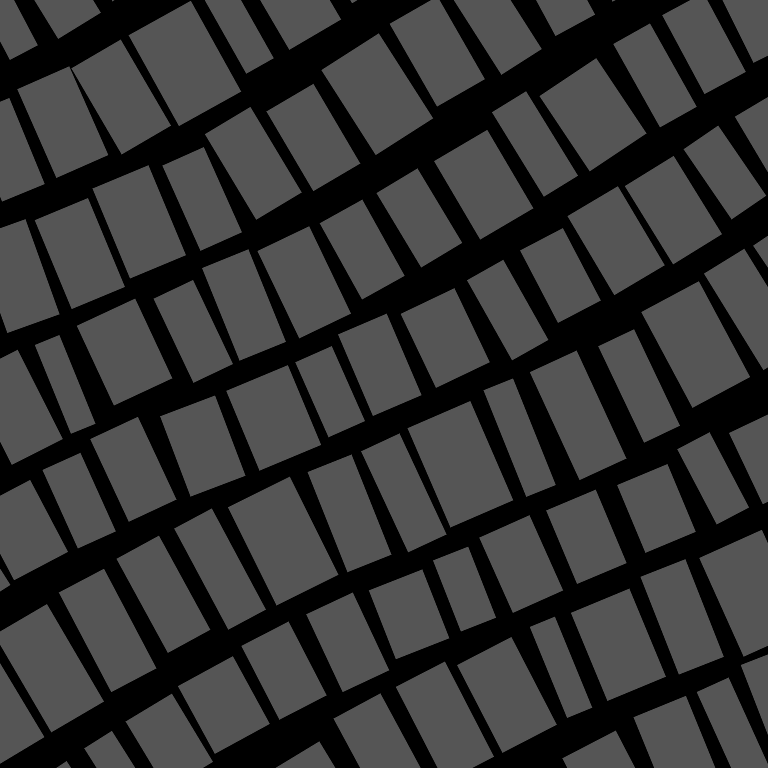
A Shadertoy shader for this pattern:

```glsl
// Slanted, gently bending rows of grey blocks split by black lanes.

const vec3  BLOCK_COLOR = vec3(0.333);
const vec3  LANE_COLOR  = vec3(0.0);
const float ROW_ANGLE   = 0.48;    // rise of the rows, in radians
const vec2  PITCH       = vec2(0.086, 0.161); // mean block spacing along and across rows
const vec2  JITTER      = vec2(0.36, 0.16);   // spread of block and row borders, in pitches
const vec2  GAP_MIN     = vec2(0.007, 0.027); // narrowest gaps between blocks and rows
const vec2  GAP_MAX     = vec2(0.031, 0.045); // widest gaps
const float SHIFT       = 0.012;   // scatter of blocks across their row
const float TILT        = 0.10;    // scatter of block direction, in radians
const float BEND        = 0.018;   // height of the row waves
const float BEND_FREQ   = 5.0;
const float EDGE_PIXELS = 0.75;    // width of the smoothed edge

float hash(vec2 p) {
    vec3 q = fract(vec3(p.xyx) * 0.1031);
    q += dot(q, q.yzx + 33.33);
    return fract((q.x + q.y) * q.z);
}

vec2 rotate(vec2 p, float angle) {
    float c = cos(angle), s = sin(angle);
    return vec2(c * p.x + s * p.y, c * p.y - s * p.x);
}

float boxDistance(vec2 p, vec2 halfSize) {
    vec2 d = abs(p) - halfSize;
    return length(max(d, 0.0)) + min(max(d.x, d.y), 0.0);
}

// Height of the row wave (x) and its slope (y)
vec2 rowBend(float x, float row) {
    float phase = BEND_FREQ * x + 0.55 * row;
    return BEND * vec2(sin(phase), BEND_FREQ * cos(phase));
}

float rowBorder(float row) {
    return (row + JITTER.y * (hash(vec2(row, 71.0)) - 0.5)) * PITCH.y;
}

float rowOffset(float row) {
    return hash(vec2(row, 37.0)) * PITCH.x;
}

float blockBorder(float column, float row) {
    float jitter = JITTER.x * (hash(vec2(column, row) + 113.0) - 0.5);
    return (column + jitter) * PITCH.x + rowOffset(row);
}

// Distance to one block of the given row and column
float blockDistance(vec2 p, float row, float column) {
    vec2 id = vec2(column, row) + 200.0;
    vec2 low  = vec2(blockBorder(column, row), rowBorder(row));
    vec2 high = vec2(blockBorder(column + 1.0, row), rowBorder(row + 1.0));
    vec2 gap  = mix(GAP_MIN, GAP_MAX, vec2(hash(id + 11.0), hash(id + 23.0)));

    vec2 center = 0.5 * (low + high);
    vec2 bend = rowBend(center.x, row);
    center.y += bend.x + SHIFT * (hash(id + 41.0) - 0.5);
    float angle = atan(bend.y) + TILT * (hash(id + 59.0) - 0.5);
    return boxDistance(rotate(p - center, angle), 0.5 * (high - low - gap));
}

// Distance to the nearest block among the neighbouring cells
float blocksDistance(vec2 p) {
    float nearest = 1.0;
    float baseRow = floor(p.y / PITCH.y);
    for (float j = -1.0; j <= 1.0; j++) {
        float row = baseRow + j;
        float baseColumn = floor((p.x - rowOffset(row)) / PITCH.x);
        for (float i = -1.0; i <= 1.0; i++)
            nearest = min(nearest, blockDistance(p, row, baseColumn + i));
    }
    return nearest;
}

void mainImage(out vec4 fragColor, in vec2 fragCoord) {
    float pixel = 1.0 / iResolution.y;
    vec2 p = rotate(fragCoord * pixel, ROW_ANGLE);
    float coverage = clamp(0.5 - blocksDistance(p) / (EDGE_PIXELS * pixel), 0.0, 1.0);
    fragColor = vec4(mix(LANE_COLOR, BLOCK_COLOR, coverage), 1.0);
}
```
